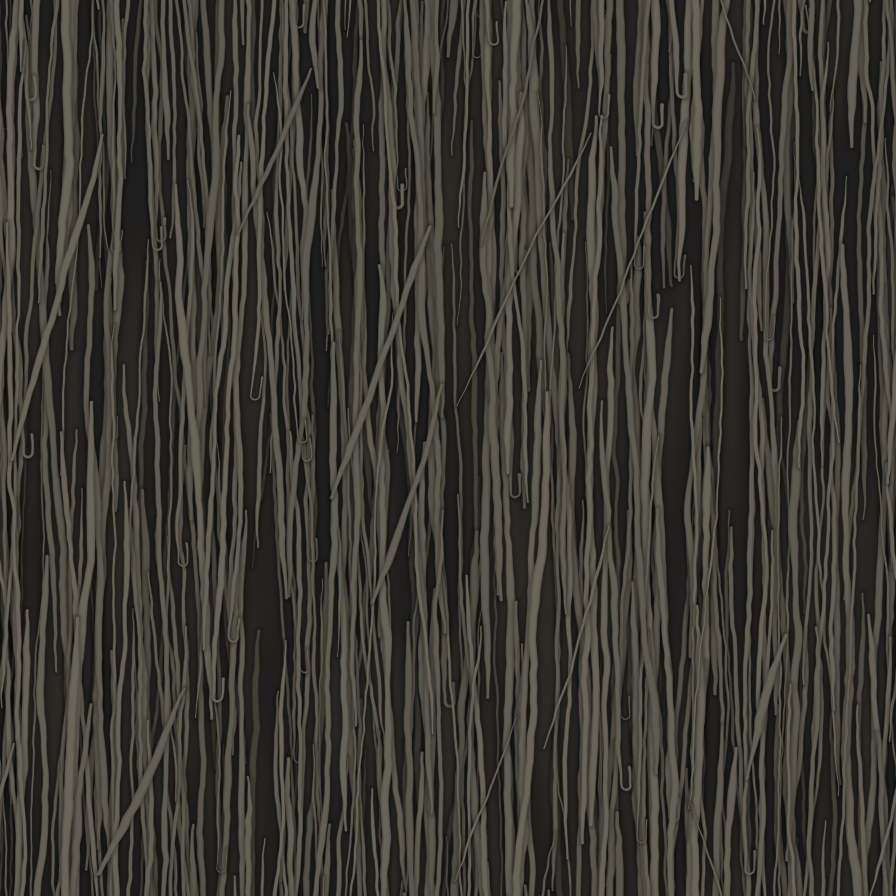
This texture is drawn by a three.js fragment shader. Its source:

```glsl
// Dense, tileable curtain of wavy, mostly vertical fibres over a dark ground.
varying vec2 vUv;

const vec3 GROUND_DARK = vec3(0.122, 0.118, 0.116);
const vec3 GROUND_WARM = vec3(0.172, 0.162, 0.142);
const vec3 FIBRE_DEEP = vec3(0.205, 0.195, 0.172);
const vec3 FIBRE_DIM = vec3(0.325, 0.307, 0.272);
const vec3 FIBRE_LIGHT = vec3(0.415, 0.394, 0.350);
const int LONG_LAYERS = 14;
const int SLANT_LAYERS = 4;
const float LONG_COLUMNS = 18.0;
const float SLANT_COLUMNS = 6.0;
const float LONG_LEAN = 0.075;
const float SLANT_SHARE = 0.6;
const float HOOK_SHARE = 0.2;
const float HOOK_RADIUS = 0.005;
const float HOOK_TAIL = 0.02;
const float THIN = 0.0012;
const float THICK = 0.0046;
const float EDGE = 0.0009;
const float SHADOW_REACH = 0.0035;
const float SHADOW_DEPTH = 0.22;

float hash(vec2 p) {
  return fract(sin(dot(p, vec2(127.1, 311.7))) * 43758.5453);
}

// Smooth 1D noise in -0.5..0.5, used along a fibre.
float noiseAlong(float t, float seed) {
  float i = floor(t);
  float f = fract(t);
  f = f * f * (3.0 - 2.0 * f);
  return mix(hash(vec2(i, seed)), hash(vec2(i + 1.0, seed)), f) - 0.5;
}

// Value noise that wraps after a whole number of cells.
float wrapNoise(vec2 uv, vec2 cells) {
  vec2 p = uv * cells;
  vec2 i = floor(p);
  vec2 f = fract(p);
  f = f * f * (3.0 - 2.0 * f);
  vec2 a = mod(i, cells);
  vec2 b = mod(i + 1.0, cells);
  return mix(mix(hash(a), hash(vec2(b.x, a.y)), f.x),
             mix(hash(vec2(a.x, b.y)), hash(b), f.x), f.y);
}

float wobble(float y, float seed) {
  return 0.011 * noiseAlong(y * 7.0, seed)
       + 0.0035 * noiseAlong(y * 23.0, seed + 0.37)
       + 0.0015 * noiseAlong(y * 75.0, seed + 0.71);
}

// Paints one layer: one fibre per column, each with a wrapped vertical place.
vec3 paintLayer(vec3 col, vec2 uv, float layer, float columns, float depth, bool slanted) {
  float cell = floor(uv.x * columns);
  for (int k = -1; k <= 1; k++) {
    float column = cell + float(k);
    vec2 id = vec2(mod(column, columns), layer * 7.0 + 3.0);
    float seed = hash(id) * 50.0;
    float r1 = hash(id + 0.13);
    float r2 = hash(id + 0.29);
    float r3 = hash(id + 0.53);
    float r4 = hash(id + 0.83);
    if (slanted && r4 > SLANT_SHARE) continue;

    // Place, length and lean
    float halfLength = slanted ? mix(0.08, 0.19, r1) : mix(0.2, 0.47, r1);
    float lean = (r2 * 2.0 - 1.0) * LONG_LEAN;
    if (slanted) lean = mix(0.22, 0.48, fract(r2 * 7.0)) * (r2 < 0.3 ? -1.0 : 1.0);
    float dy = fract(uv.y - r3 + 0.5) - 0.5;
    float dx = uv.x - (column + hash(id + 0.67)) / columns - lean * dy;
    if (abs(dx) > 0.035) continue;
    dx = (dx + wobble(dy, seed)) / sqrt(1.0 + lean * lean);

    // Width along the fibre, narrower at the tips
    float width = mix(THIN, THICK, pow(fract(seed), 1.4));
    width *= 1.0 + 0.5 * noiseAlong(dy * 16.0, seed + 0.91);
    width *= mix(0.45, 1.0, smoothstep(0.0, 0.06, halfLength - abs(dy)));

    // Distance to the body, with a small hook below some fibres
    float d = length(vec2(dx, max(abs(dy) - halfLength, 0.0)));
    if (!slanted && r4 < HOOK_SHARE) {
      float rise = dy + halfLength;
      float side = dx - HOOK_RADIUS;
      float hook = rise < 0.0
        ? abs(length(vec2(side, rise)) - HOOK_RADIUS)
        : length(vec2(side - HOOK_RADIUS, max(rise - HOOK_TAIL, 0.0)));
      d = min(d, hook);
    }

    // Contact shadow, tone and darker rim
    float gap = max(d - width, 0.0) / SHADOW_REACH;
    col *= 1.0 - SHADOW_DEPTH * exp(-gap * gap);
    float tone = clamp(0.55 * depth + 0.6 * fract(seed * 3.7), 0.0, 1.0);
    vec3 fibre = mix(FIBRE_DIM, FIBRE_LIGHT, tone);
    fibre = mix(FIBRE_DEEP, fibre, smoothstep(-0.05, 0.25, depth));
    fibre *= 1.0 - 0.16 * smoothstep(0.4, 1.0, d / width);
    col = mix(col, fibre, 1.0 - smoothstep(width - EDGE, width + EDGE, d));
  }
  return col;
}

void main() {
  vec2 uv = fract(vUv);
  float haze = 0.6 * wrapNoise(uv, vec2(28.0, 5.0)) + 0.4 * wrapNoise(uv, vec2(60.0, 9.0));
  vec3 col = mix(GROUND_DARK, GROUND_WARM, smoothstep(0.3, 0.8, haze));
  for (int i = 0; i < LONG_LAYERS; i++) {
    float depth = float(i) / float(LONG_LAYERS - 1);
    col = paintLayer(col, uv, float(i), LONG_COLUMNS, depth, false);
  }
  for (int i = 0; i < SLANT_LAYERS; i++) {
    col = paintLayer(col, uv, float(i + LONG_LAYERS), SLANT_COLUMNS, 0.8, true);
  }
  gl_FragColor = vec4(col, 1.0);
}
```
